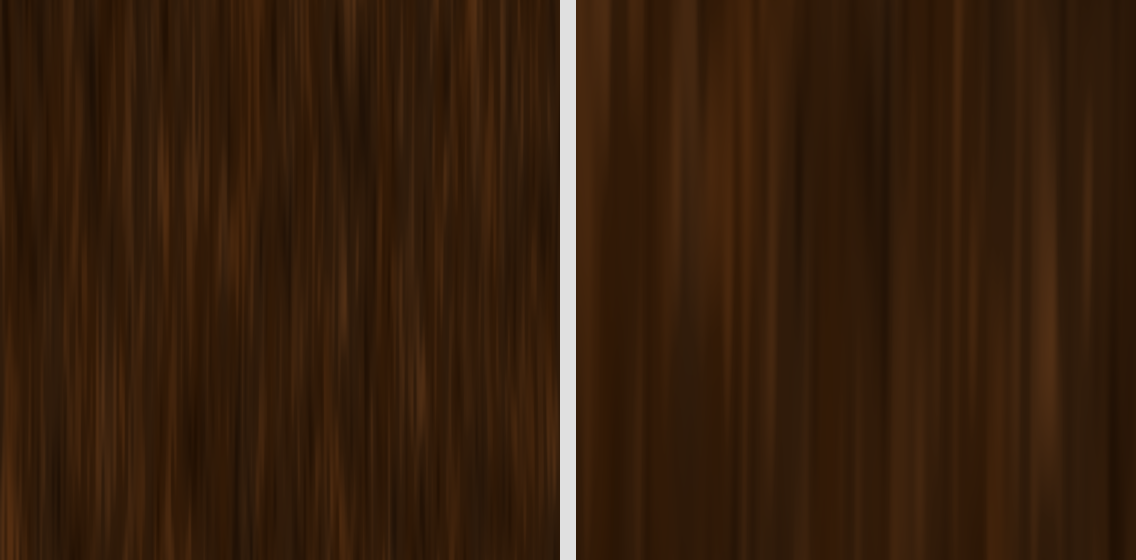
Left, the full canvas; right, a detail of the centre.
Give the GLSL for this texture, as a WebGL 1 fragment shader.

```glsl
precision highp float;

uniform vec2 u_resolution;

float hash(vec2 p) {
  vec3 q = fract(vec3(p.xyx) * vec3(0.1031, 0.1030, 0.0973));
  q += dot(q, q.yzx + 33.33);
  return fract((q.x + q.y) * q.z);
}

// Smooth variation along one fibre, shifted so that rows never line up
float fibre(float column, float y, float seed) {
  float along = y + 17.0 * hash(vec2(column, seed));
  float cell = floor(along);
  float blend = smoothstep(0.0, 1.0, along - cell);
  vec2 id = vec2(column + 31.7 * seed, cell + 5.3);
  return mix(hash(id), hash(id + vec2(0.0, 1.0)), blend);
}

// Blend of neighbouring fibres; scale gives cells per canvas
float streaks(vec2 p, vec2 scale, float seed) {
  vec2 q = p * scale;
  float column = floor(q.x);
  float blend = smoothstep(0.0, 1.0, q.x - column);
  return mix(fibre(column, q.y, seed), fibre(column + 1.0, q.y, seed), blend);
}

// Layers from broad bands down to hair-thin fibres, centred on zero
float grain(vec2 p) {
  vec2 scale = vec2(13.0, 2.2);
  float weight = 0.17;
  float sum = 0.0;
  for (int layer = 0; layer < 4; layer++) {
    sum += weight * (streaks(p, scale, float(layer) + 1.0) - 0.5);
    scale *= vec2(2.45, 1.45);
    weight += 0.055;
  }
  return sum;
}

vec3 woodColor(float tone) {
  vec3 dark = vec3(0.130, 0.064, 0.013);
  vec3 middle = vec3(0.195, 0.106, 0.034);
  vec3 light = vec3(0.325, 0.183, 0.074);
  vec3 lower = mix(dark, middle, smoothstep(-0.15, 0.5, tone) * 1.15 - 0.15);
  return mix(lower, light, clamp(tone * 2.0 - 1.0, 0.0, 1.2));
}

void main() {
  vec2 p = gl_FragCoord.xy / u_resolution;

  // Slight sway of the fibres
  p.x += 0.004 * (streaks(p, vec2(5.0, 3.0), 9.0) - 0.5);

  float tone = 0.48 + 1.55 * grain(p);
  vec3 color = woodColor(tone);

  // Some strands are greyer, others more orange
  float greyness = streaks(p, vec2(60.0, 3.0), 12.0) - 0.5;
  color += greyness * vec3(-0.010, 0.010, 0.024);

  gl_FragColor = vec4(clamp(color, 0.0, 1.0), 1.0);
}
```
